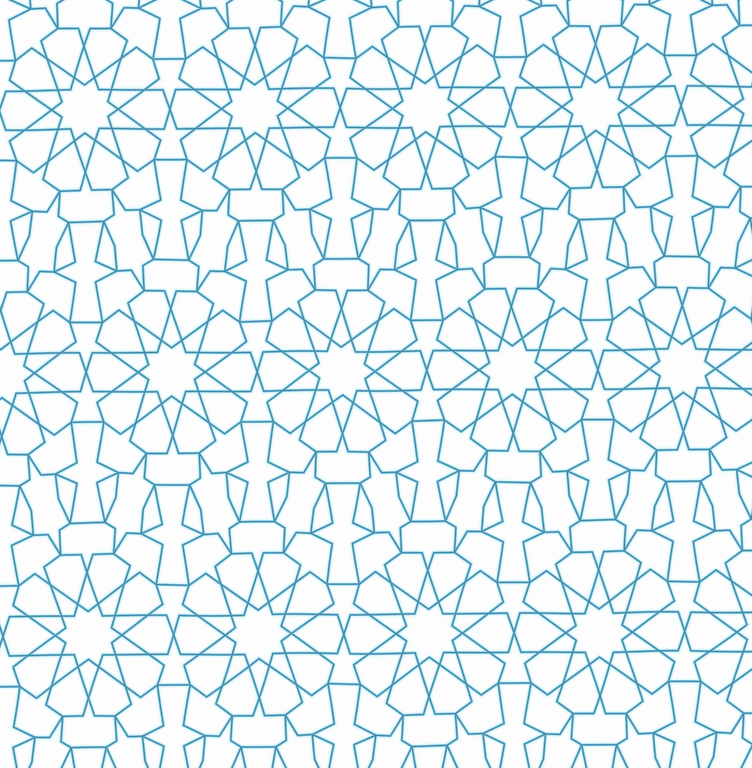
Give the GLSL for this pattern, as a Shadertoy shader.

```glsl
// Thin blue line lattice of ten-petal rosettes in staggered rows, joined by small polygons.
const vec3 PAPER = vec3(0.992, 0.993, 0.993);
const vec3 HALO  = vec3(0.90, 0.985, 1.0);
const vec3 INK   = vec3(0.20, 0.53, 0.67);

const float UNIT = 0.1109;               // rosette radius, as a share of canvas height
const vec2  ANCHOR = vec2(0.4453, 0.5169); // centre of one rosette, in canvas heights
const float TILT = 0.006;                // slight turn of the whole lattice
const vec2  HALF_CELL = vec2(1.0, 3.087);  // half repeat, in rosette radii
const float LINE_HALF = 0.0108;          // half line width, in rosette radii
const float HALO_REACH = 0.042;
const float WOBBLE = 0.0045;             // hand-drawn drift of the lines

const float PETAL_STEP = 0.62831853;     // a tenth of a turn
const vec2  PETAL_ROOT = vec2(0.166, 0.229);
const vec2  PETAL_SHOULDER = vec2(0.925, 0.229);

// Corners of the linking polygons
const vec2 LOW_TIP  = vec2(0.809, 0.588);
const vec2 HIGH_TIP = vec2(0.309, 0.951);
const vec2 BRANCH   = vec2(0.630, 1.185);
const vec2 BOX_FOOT = vec2(0.205, 1.320);
const vec2 BARB     = vec2(0.882, 1.302);
const vec2 BLADE    = vec2(0.660, 1.475);

mat2 rotation(float angle) {
    float c = cos(angle), s = sin(angle);
    return mat2(c, s, -s, c);
}

float segment(vec2 p, vec2 a, vec2 b) {
    vec2 ap = p - a, ab = b - a;
    return length(ap - ab * clamp(dot(ap, ab) / dot(ab, ab), 0.0, 1.0));
}

// Mirror into one quarter cell, then use its half-turn symmetry
vec2 foldCell(vec2 p) {
    vec2 q = abs(mod(p + HALF_CELL, 2.0 * HALF_CELL) - HALF_CELL);
    return q.y > 0.5 * HALF_CELL.y ? HALF_CELL - q : q;
}

// Overlapping petals whose long sides outline the central star
float rosette(vec2 p) {
    float d = 1e3;
    for (int k = -1; k <= 4; k++) {
        vec2 q = rotation(-float(k) * PETAL_STEP) * p;
        q.y = abs(q.y);
        d = min(d, segment(q, PETAL_ROOT, PETAL_SHOULDER));
        d = min(d, segment(q, PETAL_SHOULDER, vec2(1.0, 0.0)));
    }
    return d;
}

// Bars, boxes, barbs and blades between rosettes
float links(vec2 p) {
    vec2 chain[8] = vec2[8](
        vec2(1.0, LOW_TIP.y), LOW_TIP, vec2(0.882, 1.062), BRANCH,
        vec2(0.460, 1.192), HIGH_TIP, vec2(0.326, 1.245), BOX_FOOT);
    float d = segment(p, BOX_FOOT, vec2(0.0, BOX_FOOT.y));
    for (int i = 0; i < 7; i++) {
        d = min(d, segment(p, chain[i], chain[i + 1]));
    }
    // Each barb and blade has a half-turn twin
    for (int i = 0; i < 2; i++) {
        vec2 q = i == 0 ? p : HALF_CELL - p;
        vec2 farFoot = HALF_CELL - BOX_FOOT;
        d = min(d, min(segment(q, BRANCH, BARB), segment(q, BARB, farFoot)));
        d = min(d, min(segment(q, BRANCH, BLADE), segment(q, BLADE, farFoot)));
    }
    return d;
}

void mainImage(out vec4 fragColor, in vec2 fragCoord) {
    float pixel = 1.0 / (iResolution.y * UNIT);
    vec2 p = rotation(-TILT) * (fragCoord / iResolution.y - ANCHOR) / UNIT;

    // Layered sines keep neighbouring repeats from being identical
    p += WOBBLE * (sin(p.yx * vec2(2.3, 2.9)) + sin(p.yx * vec2(5.1, 4.3) + p * 1.7));

    vec2 q = foldCell(p);
    float d = min(rosette(q), links(q));

    float halo = 1.0 - smoothstep(0.5 * HALO_REACH, HALO_REACH + 0.5 * pixel, d);
    float ink = 1.0 - smoothstep(-pixel, pixel, d - LINE_HALF);
    vec3 color = mix(mix(PAPER, HALO, halo), INK, ink);
    fragColor = vec4(color, 1.0);
}
```
